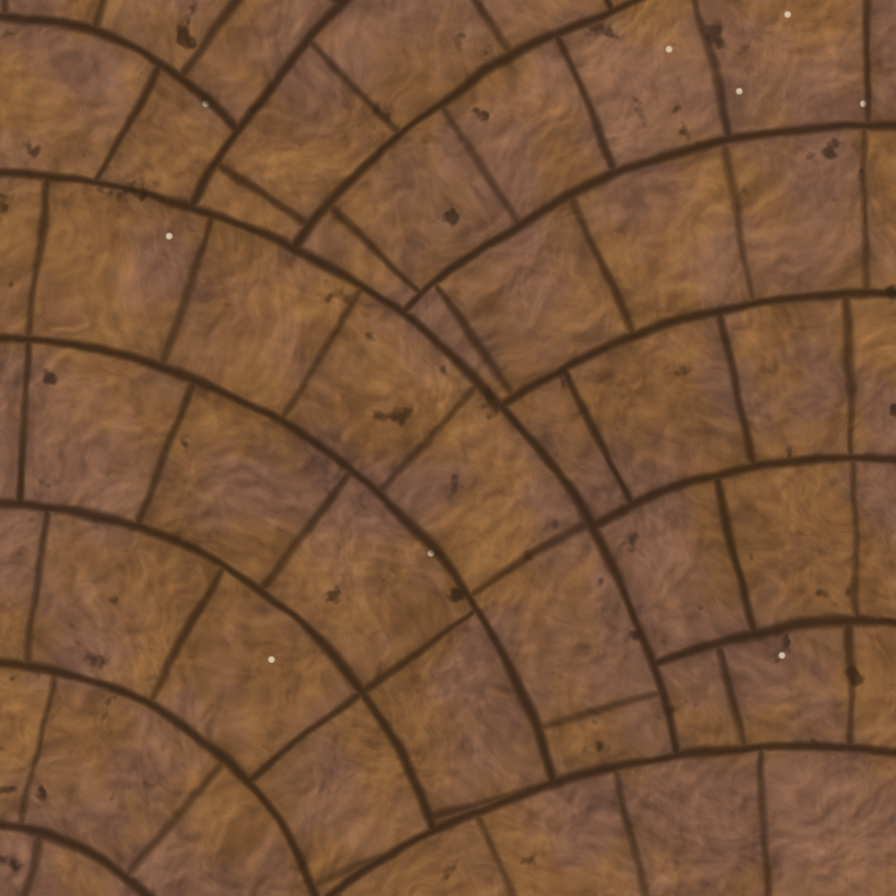
A Shadertoy shader for this texture:

```glsl
const vec3 JOINT = vec3(0.21, 0.14, 0.085);
const vec3 SHADOW = vec3(0.34, 0.23, 0.16);
const vec3 LIGHT = vec3(0.62, 0.44, 0.29);
const vec3 ROSE = vec3(0.97, 0.98, 1.13);
const vec3 OCHRE = vec3(1.02, 1.01, 0.90);
const vec3 SPECK = vec3(0.84, 0.76, 0.64);
const float ARC_WIDTH = 0.0062;     // half width of the curved joints
const float CROSS_WIDTH = 0.0052;   // half width of the joints between stones
const float JITTER = 0.24;          // shift of cross joints, in stones
const float WARP = 0.014;
const float SPECK_CELLS = 14.0;

// A fan of stones: each row's circle drops and shrinks by a fixed step.
struct Fan { vec2 center; float radius, drop, shrink, stone, phase; };

// Ordered from front to back.
const Fan FANS[4] = Fan[4](
    Fan(vec2(0.898, -0.755), 0.924, 0.090, 0.090, 0.156, -0.20),
    Fan(vec2(-0.020, 0.017), 0.788, 0.052, 0.130, 0.176, 0.25),
    Fan(vec2(0.964, 0.382), 0.844, 0.133, 0.051, 0.156, 0.00),
    Fan(vec2(0.000, 0.707), 0.651, 0.039, 0.150, 0.143, 0.00));

float hash(vec2 p) {
    vec3 q = fract(p.xyx * 0.1031);
    q += dot(q, q.yzx + 33.33);
    return fract((q.x + q.y) * q.z);
}

float noise(vec2 p) {
    vec2 i = floor(p), f = fract(p);
    f = f * f * (3.0 - 2.0 * f);
    return mix(mix(hash(i), hash(i + vec2(1, 0)), f.x),
               mix(hash(i + vec2(0, 1)), hash(i + vec2(1, 1)), f.x), f.y);
}

float fbm(vec2 p) {
    float sum = 0.0, amp = 0.5;
    for (int i = 0; i < 4; i++) {
        sum += amp * noise(p);
        p = mat2(1.6, 1.2, -1.2, 1.6) * p + 17.3;
        amp *= 0.5;
    }
    return sum / 0.9375;
}

// Darkness of a worn joint at a given distance from its middle.
float groove(float dist, float halfWidth, float pixel) {
    return 1.0 - smoothstep(0.15 * halfWidth, 1.25 * halfWidth + pixel, dist);
}

// Continuous row number: solves |q - k * drop| = radius - k * shrink for k.
float rowAt(Fan fan, vec2 q) {
    float a = fan.shrink * fan.shrink - fan.drop * fan.drop;
    float b = fan.radius * fan.shrink + fan.drop * q.y;
    float c = fan.radius * fan.radius - dot(q, q);
    return c / (b + sqrt(max(b * b - a * c, 0.0)));
}

// Returns arc joint distance, cross joint distance, stone seed, joint strength.
vec4 paving(vec2 p) {
    float arc = 1.0;
    for (int i = 0; i < 4; i++) {
        Fan fan = FANS[i];
        vec2 q = p - fan.center;
        float edge = length(q) - fan.radius;
        arc = min(arc, abs(edge));
        if (edge > 0.0 && i < 3) continue;

        float k = rowAt(fan, q), row = floor(k);
        vec2 spoke = q + vec2(0.0, fan.drop * k);
        float rowHeight = fan.shrink + fan.drop * normalize(spoke).y;
        arc = min(arc, abs(k - round(k)) * rowHeight);

        // Cross joints point at the centre of their own row.
        float middle = row + 0.5;
        spoke = q + vec2(0.0, fan.drop * middle);
        float rowRadius = max(fan.radius - fan.shrink * middle, 0.03);
        float u = atan(spoke.x, spoke.y) * rowRadius / fan.stone - fan.phase;
        float joint = round(u);
        vec2 id = vec2(joint + 40.0, row + 9.0 + 31.0 * float(i));
        float offset = u - joint - JITTER * (hash(id) - 0.5);
        float cross = abs(offset) * fan.stone * length(spoke) / rowRadius;
        float seed = hash(id + vec2(step(0.0, offset), 71.0));
        return vec4(arc, cross, seed, mix(0.55, 1.0, hash(id + 5.7)));
    }
    return vec4(arc, 1.0, 0.5, 1.0);
}

void mainImage(out vec4 fragColor, in vec2 fragCoord) {
    vec2 p = fragCoord / iResolution.xy;
    float pixel = 1.0 / iResolution.y;
    vec2 bend = vec2(fbm(p * 9.0 + 3.0), fbm(p * 9.0 + 47.0)) - 0.5;
    vec4 stone = paving(p + WARP * bend);

    // Blotches, streaks turned differently on each stone, and fine relief.
    float turn = (stone.z - 0.5) * 2.4;
    vec2 grain = mat2(cos(turn), sin(turn), -sin(turn), cos(turn)) * p;
    float blotch = fbm(p * 16.0 + stone.z * 20.0) - 0.5;
    float streak = fbm(grain * vec2(75.0, 28.0) + 6.0 * bend) - 0.5;
    vec2 rough = p * 62.0 + 5.0 * bend;
    float relief = fbm(rough) - fbm(rough + vec2(-0.35, 0.45));
    float tone = 0.61 + 0.55 * blotch + 0.55 * streak + 0.55 * relief
               + 0.14 * (stone.z - 0.5);
    vec3 color = mix(SHADOW, LIGHT, clamp(tone, -0.1, 1.15));
    color *= mix(ROSE, OCHRE, smoothstep(0.3, 0.7, fbm(p * 11.0 + 80.0)));

    // Dark pits and sparse pale specks.
    color *= 1.0 - 0.4 * smoothstep(0.73, 0.84, fbm(p * 24.0 + 130.0));
    vec2 cell = floor(p * SPECK_CELLS);
    vec2 spot = 0.2 + 0.6 * vec2(hash(cell + 11.0), hash(cell + 29.0));
    float speck = length(fract(p * SPECK_CELLS) - spot) / SPECK_CELLS;
    float present = step(0.95, hash(cell + 53.0));
    color = mix(color, SPECK, present * (1.0 - smoothstep(0.002, 0.004 + pixel, speck)));

    // Joints of uneven width, with a soft shade along the stone edges.
    float wear = mix(0.65, 1.35, noise(p * 19.0 + 7.0));
    float fade = stone.w * mix(0.6, 1.0, noise(p * 13.0 + 90.0));
    float gap = max(0.9 * groove(stone.x, ARC_WIDTH * wear, pixel),
                    fade * groove(stone.y, CROSS_WIDTH * wear, pixel));
    float shade = exp(-min(stone.x, stone.y / stone.w) / 0.012);
    color = mix(color * (1.0 - 0.16 * shade), JOINT, gap * 0.88);
    fragColor = vec4(clamp(color, 0.0, 1.0), 1.0);
}
```
